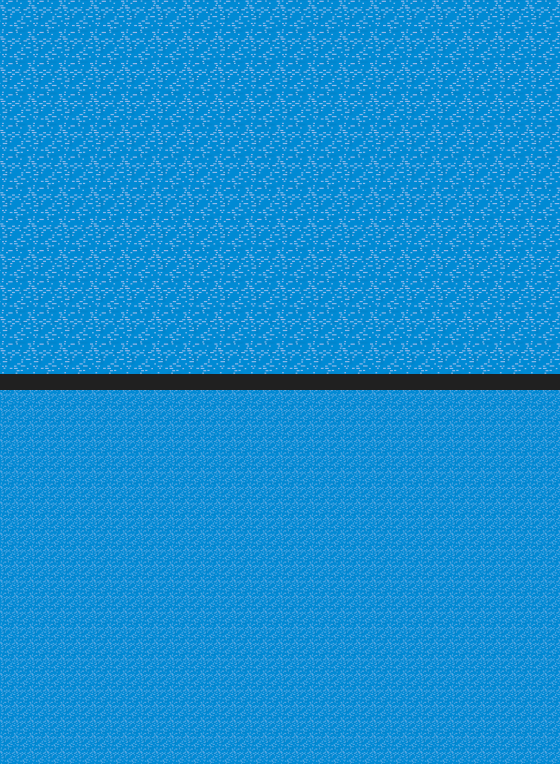
Top, the tile; bottom, the same tile 2 across and 2 down.
Reproduce this pattern procedurally as a Shadertoy shader.

```glsl
// Fine woven speckle: short pale dashes in staggered rows on a bright blue ground.
// One square motif repeats a whole number of times, and every hash and noise lattice
// wraps inside it, so the canvas tiles; dashes are box-filtered for smooth edges.

const vec2 MOTIFS = vec2(18.0, 12.0);    // motif repeats across the canvas
const vec2 DASH_GRID = vec2(4.0, 14.0);  // dash cells in one motif
const vec2 SHADE_GRID = vec2(4.0, 9.0);  // shading lattice in one motif

const vec3 GROUND = vec3(0.0, 0.542, 0.833);
const vec3 SHADOW = vec3(0.01, 0.495, 0.765);
const vec3 DASH_COOL = vec3(0.55, 0.735, 0.925);
const vec3 DASH_LILAC = vec3(0.63, 0.725, 0.91);

const float DASH_SHARE = 0.76;           // fraction of cells holding a dash
const float DASH_HEIGHT = 0.53;          // in row heights

// Four random values per lattice point, without sine
vec4 hash4(vec2 p, float seed) {
    vec4 q = fract(vec4(p.xyx, p.y + seed) * vec4(0.1031, 0.1030, 0.0973, 0.1099) + seed * 0.137);
    q += dot(q, q.wzxy + 33.33);
    return fract((q.xxyz + q.yzzw) * q.zywx);
}

// Smooth value noise that wraps after the given period
float wrappedNoise(vec2 p, vec2 period, float seed) {
    vec2 cell = floor(p);
    vec2 f = fract(p);
    f = f * f * (3.0 - 2.0 * f);
    float a = hash4(mod(cell, period), seed).x;
    float b = hash4(mod(cell + vec2(1.0, 0.0), period), seed).x;
    float c = hash4(mod(cell + vec2(0.0, 1.0), period), seed).x;
    float d = hash4(mod(cell + vec2(1.0, 1.0), period), seed).x;
    return mix(mix(a, b, f.x), mix(c, d, f.x), f.y);
}

// Share of a pixel-sized box covered by a centred rectangle
float boxCoverage(vec2 offset, vec2 halfSize, vec2 pixel) {
    vec2 upper = min(offset + 0.5 * pixel, halfSize);
    vec2 lower = max(offset - 0.5 * pixel, -halfSize);
    vec2 part = clamp((upper - lower) / pixel, 0.0, 1.0);
    return part.x * part.y;
}

// Paint the dashes of the surrounding cells over a colour
vec3 paintDashes(vec3 color, vec2 p, vec2 pixel, vec2 grid) {
    for (int j = -1; j <= 1; j++) {
        float row = floor(p.y) + float(j);
        float wrappedRow = mod(row, grid.y);
        // Each row slides sideways to break up the columns
        float x = p.x + grid.x * hash4(vec2(wrappedRow, 7.0), 3.0).x;
        for (int i = -1; i <= 1; i++) {
            float column = floor(x) + float(i);
            vec2 id = vec2(mod(column, grid.x), wrappedRow);
            vec4 shape = hash4(id, 11.0);
            vec4 look = hash4(id, 29.0);
            float len = mix(0.20, 0.62, shape.x * shape.x);
            vec2 center = vec2(column + mix(0.5 * len, 1.0 - 0.5 * len, shape.y),
                               row + 0.5 + 0.3 * (shape.z - 0.5));
            float cover = boxCoverage(vec2(x, p.y) - center, 0.5 * vec2(len, DASH_HEIGHT), pixel);
            cover *= step(shape.w, DASH_SHARE);
            color = mix(color, mix(DASH_COOL, DASH_LILAC, look.x), cover);
        }
    }
    return color;
}

void mainImage(out vec4 fragColor, in vec2 fragCoord) {
    vec2 motif = fragCoord / iResolution.xy * MOTIFS;
    vec2 motifPixel = MOTIFS / iResolution.xy;

    // Faint horizontal shading of the ground
    float shade = wrappedNoise(motif * SHADE_GRID, SHADE_GRID, 5.0);
    vec3 color = mix(GROUND, SHADOW, 0.6 * smoothstep(0.5, 1.0, shade));

    color = paintDashes(color, motif * DASH_GRID, motifPixel * DASH_GRID, DASH_GRID);
    fragColor = vec4(color, 1.0);
}
```
